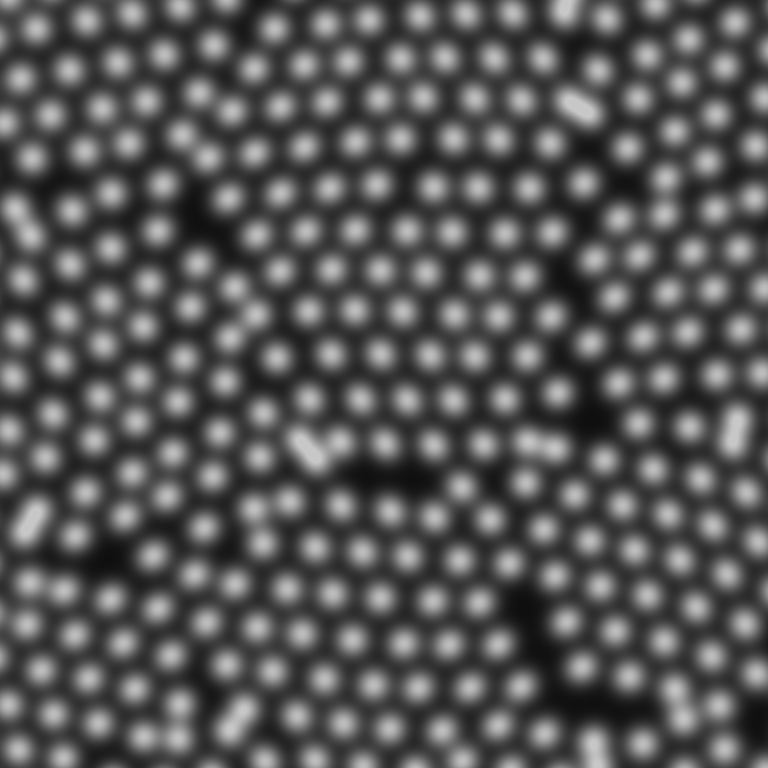
Reproduce this pattern procedurally as a WebGL 1 fragment shader.

```glsl
precision highp float;
// Soft pale spots on near-black: hexagonal packing in grains whose rows point different ways.

uniform vec2 u_resolution;

const float PITCH = 0.063;  // distance between neighbouring spots
const float GRAIN = 0.36;   // typical width of an evenly packed grain

vec2 hash2(vec2 cell) {
  vec2 k = vec2(dot(cell, vec2(127.1, 311.7)), dot(cell, vec2(269.5, 183.3)));
  return fract(sin(k) * 43758.55);
}

vec2 grainSite(vec2 cell) {
  return (cell + 0.2 + 0.6 * hash2(cell)) * GRAIN;
}

// Rows rise at upper right and lower left, fall elsewhere, and stand upright at the left edge
mat2 grainTurn(vec2 site) {
  vec2 s = clamp(site, 0.0, 1.0);
  float angle = 1.7 * (s.x - 0.4) * (s.y - 0.57) + 0.5 * (1.0 - smoothstep(0.05, 0.25, s.x));
  return mat2(cos(angle), sin(angle), -sin(angle), cos(angle));
}

// Nearest grain site in xy, second nearest in zw
vec4 nearestGrains(vec2 p) {
  vec2 home = floor(p / GRAIN);
  vec4 found = vec4(9.0);
  for (int j = -1; j <= 1; j++) {
    for (int i = -1; i <= 1; i++) {
      vec2 site = grainSite(home + vec2(i, j));
      float d = distance(p, site);
      if (d < distance(p, found.xy)) found = vec4(site, found.xy);
      else if (d < distance(p, found.zw)) found.zw = site;
    }
  }
  return found;
}

// Closest lattice point of one grain
vec2 nearestSpot(vec2 p, vec2 site) {
  mat2 turn = grainTurn(site);
  vec2 q = (p - site) * turn;
  vec2 box = PITCH * vec2(1.0, 1.732);
  vec2 a = mod(q + 0.5 * box, box) - 0.5 * box;
  vec2 b = mod(q, box) - 0.5 * box;
  return p - turn * (dot(a, a) < dot(b, b) ? a : b);
}

// Spots of one grain; those crowding a spot across the border fuse with it
float grainSpots(vec2 p, vec2 site) {
  mat2 turn = grainTurn(site);
  vec2 middle = nearestSpot(p, site);
  float total = 0.0;
  for (int j = -2; j <= 2; j++) {
    for (int i = -2; i <= 2; i++) {
      vec2 center = middle + turn * vec2(float(i) + 0.5 * float(j), 0.866 * float(j)) * PITCH;
      if (distance(center, p) > 1.6 * PITCH) continue;
      vec4 grains = nearestGrains(center);
      if (distance(grains.xy, site) > 0.001) continue;
      float weight = 1.0;
      if (distance(center, grains.zw) - distance(center, site) < 1.6 * PITCH) {
        vec2 rival = nearestSpot(center, grains.zw);
        bool owned = distance(nearestGrains(rival).xy, grains.zw) < 0.001;
        if (owned && distance(rival, center) < 0.72 * PITCH) {
          center = 0.5 * (center + rival);
          weight = 0.5;
        }
      }
      center += 0.003 * sin(center.yx * vec2(83.0, 91.0) + center * 37.0);
      vec2 d = (p - center) / 0.0218;
      total += weight * exp(-dot(d, d));
    }
  }
  return total;
}

void main() {
  vec2 p = gl_FragCoord.xy / u_resolution.y;
  // Gentle waves keep the rows from running straight
  p += 0.005 * sin(vec2(11.0 * p.y + 3.0 * p.x, 12.0 * p.x - 4.0 * p.y + 2.0));

  float nearest = distance(p, nearestGrains(p).xy);
  vec2 home = floor(p / GRAIN);
  float total = 0.0;
  for (int j = -1; j <= 1; j++) {
    for (int i = -1; i <= 1; i++) {
      vec2 site = grainSite(home + vec2(i, j));
      if (distance(p, site) < nearest + 0.22) total += grainSpots(p, site);
    }
  }
  float grey = 0.055 + 0.685 * total;
  gl_FragColor = vec4(vec3(min(grey, 0.78)), 1.0);
}
```
